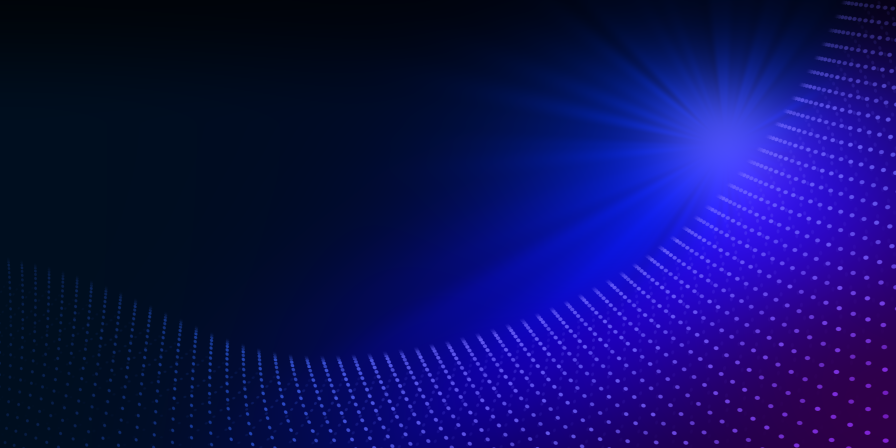
Write a Shadertoy shader that draws this background.

```glsl
// A folded sheet of glowing dots sweeping under a blue light with fine rays.
// Each pixel is projected onto the fold curve; depth and arc position then
// index a dot grid whose rows bunch together at the fold.
#define GLOW_CENTER vec2(1.62, 0.675)
#define FOLD_LOW vec2(0.70, 0.208)
#define COLUMN_GAP 0.035
#define ROW_DENSITY 40.0
#define DOT_RADIUS 0.0044
#define RAY_COUNT 84.0
#define RAY_STRENGTH 0.20

float hash(vec2 p) {
    vec3 q = fract(vec3(p.xyx) * 0.1031);
    q += dot(q, q.yzx + 33.33);
    return fract((q.x + q.y) * q.z);
}

// Height, slope and second derivative of the fold at offset t from its low point.
vec3 foldCurve(float t) {
    if (t < 0.0) {
        float width = 0.22, rise = 0.25;
        float g = exp(-t * t / width);
        return vec3(FOLD_LOW.y + rise * (1.0 - g), 2.0 * rise * t * g / width,
                    2.0 * rise * g * (1.0 - 2.0 * t * t / width) / width);
    }
    float t2 = t * t, t4 = t2 * t2;
    return vec3(FOLD_LOW.y + 0.38 * t2 + 0.1 * t2 * t4,
                0.76 * t + 0.6 * t4 * t, 0.76 + 3.0 * t4);
}

// Returns arc position, signed depth below the fold, and fan-out factor.
vec3 foldCoords(vec2 p) {
    float x = p.x - FOLD_LOW.x, t = x;
    for (int i = 0; i < 8; i++) {
        vec3 c = foldCurve(t);
        float gap = p.y - c.x;
        float bend = 1.0 + c.y * c.y + max(0.0, -gap * c.z);
        t = clamp(t + (x - t + gap * c.y) / bend, -1.1, 1.4);
    }
    vec3 c = foldCurve(t);
    float depth = length(vec2(x - t, p.y - c.x)) * sign(c.x - p.y);
    float curvature = c.z / pow(1.0 + c.y * c.y, 1.5);
    float arc = t + 0.1 * t * t * t + 0.06 * pow(abs(t), 7.0) * sign(t);
    return vec3(arc, depth, max(0.4, 1.0 + depth * curvature));
}

// One dot layer; shear leans its columns along the fold.
float dotLayer(vec3 fold, float shear, float density, float radius) {
    float depth = max(fold.y, 0.0);
    float column = (fold.x + shear * depth) / COLUMN_GAP;
    float row = floor(sqrt(depth) * density);
    float rowDepth = (row + 0.5) * (row + 0.5) / (density * density);
    vec2 offset = vec2((fract(column) - 0.5) * COLUMN_GAP * fold.z, depth - rowDepth);
    offset.x -= shear * offset.y * 0.5;
    float pixel = 0.8 / iResolution.y;
    float spot = 1.0 - smoothstep(radius - pixel, radius + pixel, length(offset));
    float twinkle = 0.75 + 0.25 * hash(vec2(floor(column) + 200.0, row));
    return spot * twinkle * step(0.0, fold.y);
}

// Smooth noise around the circle, used for the rays.
float rayNoise(float angle) {
    float a = (angle / 6.28319 + 0.5) * RAY_COUNT;
    float cell = floor(a), f = smoothstep(0.0, 1.0, fract(a));
    float here = hash(vec2(mod(cell, RAY_COUNT), 7.0));
    float next = hash(vec2(mod(cell + 1.0, RAY_COUNT), 7.0));
    return mix(here, next, f) - 0.5;
}

float blob(vec2 offset, vec2 size) {
    vec2 q = offset / size;
    return exp(-dot(q, q));
}

vec3 background(vec2 p, float depth) {
    vec2 toGlow = p - GLOW_CENTER;
    float r = length(toGlow);
    vec2 axis = vec2(0.906, 0.423);
    vec2 band = p - vec2(1.25, 0.25);
    band = vec2(dot(band, axis), dot(band, vec2(-axis.y, axis.x)));

    float under = smoothstep(-0.05, 0.12, depth) * smoothstep(0.7, 1.5, p.x);
    vec3 color = mix(vec3(0.0, 0.055, 0.12), vec3(0.0, 0.035, 0.14), smoothstep(0.0, 1.2, p.x));
    float halo = blob(toGlow, vec2(0.45));
    float rays = rayNoise(atan(toGlow.y, toGlow.x)) * smoothstep(0.03, 0.2, r);
    float shine = 1.0 + 2.0 * RAY_STRENGTH * rays * (1.0 - under);
    color += vec3(0.0, 0.11, 0.5) * halo * shine;
    color += vec3(0.03, -0.02, 0.5) * blob(band, vec2(0.6, 0.3)) * shine;
    color += vec3(0.25, 0.17, 0.12) * blob(toGlow, vec2(0.15));
    color += vec3(0.08, -0.02, 0.24) * blob(p - vec2(1.87, 0.42), vec2(0.35));
    color += vec3(0.08, -0.05, 0.0) * under;

    // Magenta shade in the low right corner, darkness along the top.
    color = mix(color, vec3(0.19, 0.0, 0.28), 0.9 * blob(p - vec2(2.0, 0.08), vec2(0.45, 0.32)));
    color *= mix(0.3, 1.0, 1.0 - smoothstep(0.72, 1.02, p.y));
    return max(color, 0.0);
}

void mainImage(out vec4 fragColor, in vec2 fragCoord) {
    vec2 p = fragCoord / iResolution.xy * vec2(2.0, 1.0);
    vec3 fold = foldCoords(p);
    vec3 color = background(p, fold.y);

    // Front dots grow toward the low right; back dots fade away from the fold.
    float corner = smoothstep(1.2, 2.1, p.x - 0.5 * p.y);
    float radius = DOT_RADIUS * mix(0.75, 1.0, smoothstep(0.3, 1.0, p.x)) * (1.0 + 0.3 * corner);
    float front = dotLayer(fold, -0.3, ROW_DENSITY, radius);
    float back = dotLayer(fold, 0.45, ROW_DENSITY * 1.1, radius * 0.8)
               * exp(-max(fold.y, 0.0) / 0.14) * smoothstep(0.03, 0.12, fold.y);
    float fade = mix(0.2, 0.85, smoothstep(0.0, 0.85, p.x))
               * mix(1.0, 0.35, smoothstep(0.65, 1.0, p.y))
               * smoothstep(0.0, 0.02, fold.y);
    vec3 dotColor = mix(vec3(0.16, 0.38, 0.95), vec3(0.44, 0.40, 1.0), smoothstep(0.4, 1.1, p.x));
    dotColor = mix(dotColor, vec3(0.58, 0.14, 0.95), corner * smoothstep(0.6, 0.1, p.y));
    color = mix(color, dotColor, max(front, 0.7 * back) * fade);
    fragColor = vec4(color, 1.0);
}
```
